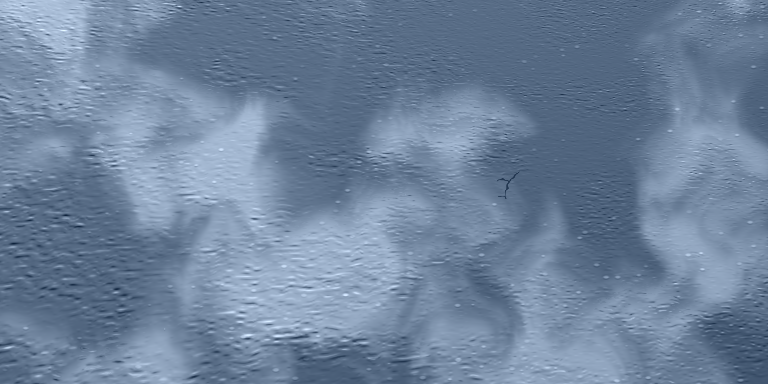
Reproduce this texture procedurally as a Shadertoy shader.

```glsl
const vec3 TINT = vec3(0.0, 0.08, 0.18);        // blue cast added to grey tone
const float DARK_TONE = 0.285;
const float HORIZON_LIFT = 0.07;
const float SIDE_FALL = 0.03;
const float CLOUD_GAIN = 0.3;
const float CLOUD_SCALE = 3.3;
const vec2 CLOUD_EDGES = vec2(0.38, 0.74);
const vec2 COARSE_RIPPLES = vec2(105.0, 900.0);
const vec2 FINE_RIPPLES = vec2(210.0, 1250.0);
const float RIPPLE_SLANT = 0.09;
const float RIPPLE_GAIN = 0.115;
const float REFLECTION_SHIFT = 0.03;
const float PEBBLE_CELL = 0.045;
const float PEBBLE_GAIN = 0.19;
const vec2 TWIG_FORK = vec2(1.323, 0.531);
const float TWIG_WIDTH = 0.002;
const float TWIG_TONE = 0.1;

float hash(vec2 p) {
    vec3 q = fract(p.xyx * 0.1031);
    q += dot(q, q.yzx + 33.33);
    return fract((q.x + q.y) * q.z);
}

float noise(vec2 p) {
    vec2 i = floor(p), f = fract(p);
    f = f * f * (3.0 - 2.0 * f);
    return mix(mix(hash(i), hash(i + vec2(1, 0)), f.x),
               mix(hash(i + vec2(0, 1)), hash(i + vec2(1, 1)), f.x), f.y);
}

float fbm(vec2 p) {
    float sum = 0.0, weight = 0.5;
    for (int i = 0; i < 5; i++) {
        sum += weight * noise(p);
        p = mat2(1.6, 1.2, -1.2, 1.6) * p + 7.3;
        weight *= 0.52;
    }
    return sum / 1.0;
}

// Soft reflected sky: a diagonal bank on the left and a strip along the top
float clouds(vec2 p) {
    float bank = (p.x - 0.35 + 0.8 * (p.y - 0.6)) / 0.5;
    float bias = 0.12 * exp(-bank * bank) + 0.09 * smoothstep(0.78, 1.0, p.y) - 0.065;
    vec2 warp = vec2(noise(p * 7.0), noise(p * 7.0 + 31.0)) - 0.5;
    float density = fbm(p * CLOUD_SCALE + 0.5 * warp + vec2(11.0, 4.0));
    return smoothstep(CLOUD_EDGES.x, CLOUD_EDGES.y, density + bias);
}

// Lit slope of long bumps; squaring keeps strong strokes and calms the rest
float relief(vec2 p) {
    p.y += 1.5 * noise(p * vec2(0.5, 0.12) + 5.0);
    vec2 lightStep = vec2(0.05, 0.4);
    float slope = noise(p - lightStep) - noise(p + lightStep);
    return slope * (0.35 + 2.0 * abs(slope));
}

float ripples(vec2 p) {
    float across = p.x - 1.0;
    float depth = 2.8 - p.y - across * mix(-RIPPLE_SLANT, RIPPLE_SLANT, p.y);
    vec2 ground = vec2(across, 1.0) / depth + vec2(2.0, 0.0);
    float coarse = relief(ground * COARSE_RIPPLES);
    float fine = relief(ground * FINE_RIPPLES + 40.0);
    float rightSide = smoothstep(0.7, 1.7, p.x + 0.6 * (noise(p * 4.0) - 0.5));
    float patches = mix(0.4, 1.4, smoothstep(0.25, 0.75, noise(p * vec2(7.0, 12.0) + 3.0)));
    return patches * mix(coarse + 0.4 * fine, 0.3 * coarse + 0.65 * fine, rightSide);
}

// Sparse pale pebbles, each with a darker lower rim
float pebbles(vec2 p, float pixel) {
    float sum = 0.0;
    for (int layer = 0; layer < 2; layer++) {
        float cell = PEBBLE_CELL * (1.0 - 0.4 * float(layer));
        vec2 g = p / cell + 17.0 * float(layer);
        vec2 id = floor(g);
        float present = step(hash(id + 9.0), mix(0.02, 0.1, p.x * 0.5));
        vec2 center = 0.3 + 0.4 * vec2(hash(id + 51.0), hash(id + 87.0));
        vec2 d = (fract(g) - center) * cell / vec2(1.4, 0.75);
        float radius = mix(0.002, 0.0055, hash(id + 23.0) * (1.1 - 0.5 * p.y));
        float soft = 0.7 * pixel + 0.001;
        float lit = 1.0 - smoothstep(radius - soft, radius + soft, length(d));
        float rim = 1.0 - smoothstep(radius - soft, radius + soft, length(d + vec2(0.0, 0.004)));
        sum += present * (lit - 0.5 * rim * (1.0 - lit)) * mix(0.3, 1.0, hash(id + 3.0));
    }
    return sum;
}

float segment(vec2 p, vec2 a, vec2 b) {
    vec2 ab = b - a;
    return length(p - a - ab * clamp(dot(p - a, ab) / dot(ab, ab), 0.0, 1.0));
}

// Small forked twig lying on the surface
float twig(vec2 p, float pixel) {
    p += 0.01 * (vec2(noise(p * 110.0), noise(p * 110.0 + 8.0)) - 0.5) - TWIG_FORK;
    float d = segment(p, vec2(0.0), vec2(-0.026, -0.002));
    d = min(d, segment(p, vec2(0.0), vec2(0.03, 0.023)));
    d = min(d, segment(p, vec2(0.0), vec2(-0.006, -0.046)));
    d = min(d, segment(p, vec2(-0.006, -0.04), vec2(-0.028, -0.04)) + 0.001);
    return 1.0 - smoothstep(TWIG_WIDTH - 0.5 * pixel, TWIG_WIDTH + 0.5 * pixel, d);
}

void mainImage(out vec4 fragColor, in vec2 fragCoord) {
    vec2 p = fragCoord / iResolution.y;
    float pixel = 1.0 / iResolution.y;
    float waves = ripples(p);
    float tone = DARK_TONE + HORIZON_LIFT * p.y + SIDE_FALL * (1.0 - p.x);
    tone += CLOUD_GAIN * clouds(p + vec2(0.0, REFLECTION_SHIFT * waves));
    tone += RIPPLE_GAIN * waves;
    tone += PEBBLE_GAIN * pebbles(p, pixel);
    tone = mix(tone, TWIG_TONE, 0.85 * twig(p, pixel));
    fragColor = vec4(clamp(tone + TINT, 0.0, 1.0), 1.0);
}
```
